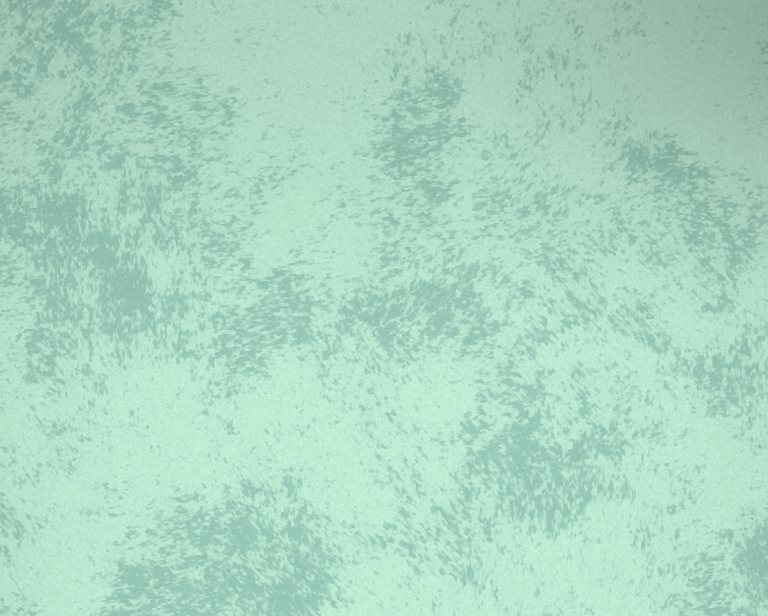
Reproduce this texture procedurally as a Shadertoy shader.

```glsl
// Pale mint plaster wall with sponged teal patches of fine, brushed flecks.

const vec3 PALE_MINT = vec3(0.745, 0.925, 0.836);
const vec3 DUSTY_TEAL = vec3(0.560, 0.755, 0.692);

const float PATCH_SCALE = 5.5;                // patches per canvas height
const float PATCH_GAIN = 1.6;                 // how strongly flecks gather in patches
const vec2 FLECK_SCALE = vec2(150.0, 280.0);  // flecks per height, along and across
const float FLECK_LEVEL = 0.27;               // higher leaves more bare wall
const float FLECK_SOFTNESS = 0.36;
const float FLECK_OPACITY = 0.70;
const float TINT_OPACITY = 0.16;
const float GRAIN_SCALE = 330.0;
const float GRAIN_AMOUNT = 0.05;
const float TOP_SHADE = 0.10;
const float CORNER_SHADE = 0.13;
const float SIDE_SHADE = 0.04;

vec3 hash3(vec2 p) {
    vec3 q = fract(p.xyx * vec3(0.1031, 0.1030, 0.0973));
    q += dot(q, q.yzx + 33.33);
    return fract((q.xxy + q.yzz) * q.zyx);
}

mat2 rotation(float angle) {
    float c = cos(angle), s = sin(angle);
    return mat2(c, -s, s, c);
}

// Smooth cellular noise: random cell values blended by distance, about -0.5 to 0.5
float cellNoise(vec2 p) {
    vec2 cell = floor(p), local = fract(p);
    float total = 0.0, weightSum = 0.0;
    for (int y = -1; y <= 1; y++) {
        for (int x = -1; x <= 1; x++) {
            vec2 offset = vec2(x, y);
            vec3 random = hash3(cell + offset);
            vec2 delta = offset + random.xy - local;
            float weight = exp(-6.0 * dot(delta, delta));
            total += weight * (random.z - 0.5);
            weightSum += weight;
        }
    }
    return total / weightSum;
}

// Ragged clouds from broad to small
float patchField(vec2 p) {
    vec2 warp = vec2(cellNoise(p * 9.0 + 3.7), cellNoise(p * 9.0 + 41.3));
    vec2 q = (p + 0.06 * warp) * PATCH_SCALE;
    float sum = 0.0, amplitude = 0.46;
    for (int i = 0; i < 4; i++) {
        sum += amplitude * cellNoise(q + 17.0);
        q = rotation(0.9) * q * 2.1 + 5.3;
        amplitude *= 0.68;
    }
    return sum;
}

// Elongated flecks whose brushing direction changes from place to place
float fleckField(vec2 p) {
    float sum = 0.0, energy = 0.0;
    for (int i = 0; i < 4; i++) {
        float id = float(i);
        float weight = exp(7.0 * cellNoise(p * 5.0 + 23.0 * id + 9.0));
        vec2 q = rotation(0.15 + 0.72 * id) * p * FLECK_SCALE + 31.0 * id;
        float flecks = 0.85 * cellNoise(q) + 0.65 * cellNoise(q * 0.5 + 11.0)
                     + 0.40 * cellNoise(q * 0.22 + 29.0);
        sum += weight * flecks;
        energy += weight * weight;
    }
    return sum * inversesqrt(energy);
}

// Bright below, greyer towards the top and the upper right corner
float wallLight(vec2 uv) {
    float top = smoothstep(0.35, 1.05, uv.y);
    float corner = smoothstep(0.6, 0.0, length(uv - vec2(1.05, 1.05)));
    float side = pow(abs(2.0 * uv.x - 1.0), 3.0);
    return 1.0 - TOP_SHADE * top - CORNER_SHADE * corner - SIDE_SHADE * side;
}

void mainImage(out vec4 fragColor, in vec2 fragCoord) {
    vec2 uv = fragCoord / iResolution.xy;
    vec2 p = fragCoord / iResolution.y;

    // Teal coverage: crisp flecks over a faint cloudy tint
    float clouds = PATCH_GAIN * patchField(p);
    float coverage = clouds + fleckField(p) - FLECK_LEVEL;
    float flecks = smoothstep(-FLECK_SOFTNESS, FLECK_SOFTNESS, coverage);
    float tint = smoothstep(-0.3, 0.7, clouds);
    vec3 color = mix(PALE_MINT, DUSTY_TEAL, FLECK_OPACITY * flecks + TINT_OPACITY * tint);

    // Fine plaster grain and uneven light
    float grain = 1.0 + GRAIN_AMOUNT * cellNoise(p * GRAIN_SCALE + 7.0);
    fragColor = vec4(color * grain * wallLight(uv), 1.0);
}
```
